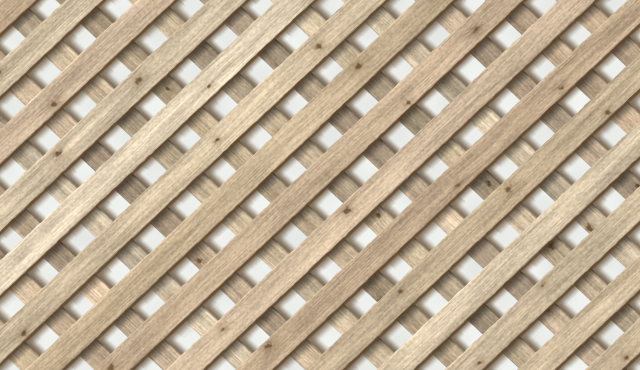
A Shadertoy shader for this pattern:

```glsl
const float ANGLE = 0.755;          // slat tilt in radians
const float FRONT_PITCH = 0.130;    // spacings in canvas heights
const float BACK_PITCH = 0.132;
const float FRONT_CENTRE = 0.080;
const float BACK_CENTRE = 0.864;
const float FRONT_HALF = 0.0345;
const float BACK_HALF = 0.0325;
const float JITTER = 0.007;
const float KNOT_CELL = 0.36;
const float KNOT_CHANCE = 0.45;
const vec3 TAN_WOOD = vec3(0.74, 0.655, 0.53);
const vec3 PALE_WOOD = vec3(0.88, 0.815, 0.71);
const vec3 PINK_WOOD = vec3(0.77, 0.66, 0.55);
const vec3 DARK_WOOD = vec3(0.37, 0.27, 0.165);
const vec3 WALL = vec3(0.935, 0.945, 0.93);
const vec3 WALL_SHADE = vec3(0.50, 0.44, 0.36);

float hash(vec2 p) {
    vec3 q = fract(vec3(p.xyx) * 0.1031);
    q += dot(q, q.yzx + 33.33);
    return fract((q.x + q.y) * q.z);
}

float noise(vec2 p) {
    vec2 i = floor(p), f = fract(p);
    f = f * f * (3.0 - 2.0 * f);
    return mix(mix(hash(i), hash(i + vec2(1, 0)), f.x),
               mix(hash(i + vec2(0, 1)), hash(i + vec2(1, 1)), f.x), f.y);
}

// Wood surface: q.x runs along the slat, q.y across it
vec3 wood(vec2 q, float id) {
    // One possible knot in each length of slat
    float cell = floor(q.x / KNOT_CELL);
    vec2 seed = vec2(cell + 40.0, id);
    vec2 knotAt = vec2((cell + 0.25 + 0.5 * hash(seed)) * KNOT_CELL,
                       (hash(seed + 7.3) - 0.5) * 0.045);
    float size = mix(0.005, 0.011, hash(seed + 3.1));
    float present = step(hash(seed + 11.7), KNOT_CHANCE);
    vec2 away = (q - knotAt) * vec2(0.7, 1.0);
    float r = length(away) / size + 0.9 * noise(q * 140.0 + id);
    float swirl = present * exp(-0.16 * r * r);

    // Grain lines bend around the knot
    float bent = q.y + 0.006 * swirl * sign(away.y)
               + 0.009 * noise(vec2(q.x * 5.0, id * 9.1));
    float broad = noise(vec2(q.x * 3.0 + id * 5.0, bent * 70.0 + id * 17.0));
    float fine = noise(vec2(q.x * 16.0, bent * 300.0 + id * 31.0));
    float specks = noise(q * vec2(150.0, 240.0) + id * 13.0);
    float stain = noise(vec2(q.x * 7.0 + id * 3.0, q.y * 18.0 + id));

    vec3 col = mix(TAN_WOOD, PALE_WOOD, 0.8 * hash(vec2(id, 2.7)) + 0.3 * broad);
    col = mix(col, PINK_WOOD, 0.5 * step(0.7, hash(vec2(id, 8.9))));
    col *= 0.72 + 0.13 * broad + 0.17 * fine + 0.13 * specks + 0.13 * stain;

    float core = present * (1.0 - smoothstep(0.5, 1.7, r));
    return mix(col, DARK_WOOD, clamp(0.6 * core + 0.3 * swirl, 0.0, 0.8));
}

// Nearest slat: x is the offset from its centre line, y is its number
vec2 nearestSlat(float across, float along, float pitch, float centre, float layer) {
    float n = floor((across - centre) / pitch + 0.5);
    float id = n + layer;
    float shift = JITTER * (hash(vec2(id, 1.3)) - 0.5)
                + 0.5 * JITTER * (noise(vec2(along * 1.5, id)) - 0.5);
    return vec2(across - centre - n * pitch - shift, id);
}

// Distance past the right-hand edge of the slat on the left
float pastEdge(float offset, float pitch, float halfWidth) {
    return (offset > 0.0 ? offset : offset + pitch) - halfWidth;
}

void mainImage(out vec4 fragColor, in vec2 fragCoord) {
    vec2 p = fragCoord / iResolution.y;
    float px = 0.7 / iResolution.y;
    float c = cos(ANGLE), s = sin(ANGLE);
    vec2 frontPos = vec2(c * p.x + s * p.y, s * p.x - c * p.y);
    vec2 backPos = vec2(c * p.x - s * p.y, s * p.x + c * p.y);
    vec2 front = nearestSlat(frontPos.y, frontPos.x, FRONT_PITCH, FRONT_CENTRE, 20.0);
    vec2 back = nearestSlat(backPos.y, backPos.x, BACK_PITCH, BACK_CENTRE, 60.0);
    float frontGap = pastEdge(front.x, FRONT_PITCH, FRONT_HALF);
    float backGap = pastEdge(back.x, BACK_PITCH, BACK_HALF);

    // Wall, shaded by both layers of slats
    float gapId = floor((frontPos.y - FRONT_CENTRE) / FRONT_PITCH);
    float blockTone = hash(vec2(gapId + 30.0, back.y));
    float reach = mix(0.026, 0.036, blockTone);
    float lit = smoothstep(0.003, reach, frontGap)
              * smoothstep(0.0, reach * 0.8, backGap);
    vec3 col = mix(WALL_SHADE, WALL, lit);
    col *= 0.96 + 0.06 * noise(p * 14.0);

    // Back slats, darker beside the front slats
    vec3 backWood = wood(vec2(backPos.x, back.x), back.y);
    backWood *= mix(0.78, 1.10, blockTone);
    backWood *= mix(0.50, 1.0, smoothstep(0.004, 0.036, frontGap));
    backWood *= 1.0 - 0.30 * smoothstep(BACK_HALF - 0.007, BACK_HALF, back.x);
    float backMask = 1.0 - smoothstep(-px, px, abs(back.x) - BACK_HALF);
    col = mix(col, backWood, backMask);

    // Shaded side face of each front slat
    float side = 1.0 - smoothstep(0.004, 0.010, frontGap);
    col = mix(col, DARK_WOOD, 0.75 * side);

    // Front slats with a worn pale edge and a dark edge
    vec3 frontWood = wood(vec2(frontPos.x, front.x), front.y);
    frontWood *= 1.0 + 0.08 * smoothstep(-FRONT_HALF + 0.006, -FRONT_HALF, front.x);
    frontWood *= 1.0 - 0.20 * smoothstep(FRONT_HALF - 0.005, FRONT_HALF, front.x);
    float rough = 0.002 * (noise(vec2(frontPos.x * 70.0, front.y)) - 0.5);
    float frontMask = 1.0 - smoothstep(-px, px, abs(front.x) - FRONT_HALF + rough);
    col = mix(col, frontWood, frontMask);

    fragColor = vec4(clamp(col, 0.0, 1.0), 1.0);
}
```
